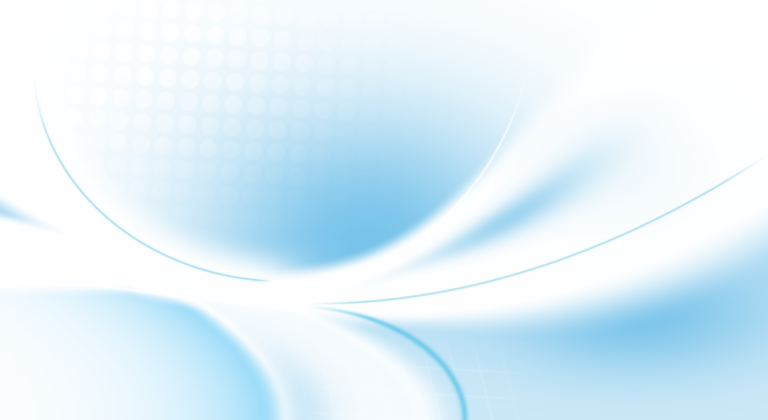
A WebGL 2 fragment shader for this background:

```glsl
#version 300 es
precision highp float;
uniform vec2 u_resolution;
out vec4 outColor;

// Colour: white minus a weighted amount of blue ink
const vec3 INK = vec3(0.54, 0.24, 0.085);
const vec3 CYAN = vec3(0.30, 0.75, 0.90);
const vec3 PAPER = vec3(0.995, 0.998, 1.0);
const float ASPECT = 1.837;

// Layout, in canvas heights
const vec2 BOWL_CENTER = vec2(0.88, 0.41);
const vec2 BOWL_SPREAD = vec2(0.42, 0.34);
const vec2 POOL_CENTER = vec2(1.52, 0.235);
const vec2 POOL_SPREAD = vec2(0.30, 0.13);
const vec2 DOT_CENTER = vec2(0.52, 0.77);
const vec2 DOT_SPREAD = vec2(0.32, 0.24);
const float DOT_PITCH = 0.054;
const float DOT_RADIUS = 0.40;
const float DOT_STRENGTH = 0.075;
const float GRID_PITCH = 0.062;
const float HAIRLINE = 0.0028;

float hash(vec2 cell) {
    vec3 q = fract(vec3(cell.xyx) * 0.1031);
    q += dot(q, q.yzx + 33.33);
    return fract((q.x + q.y) * q.z);
}

float blob(vec2 p, vec2 center, vec2 spread) {
    vec2 q = (p - center) / spread;
    return exp(-dot(q, q));
}

float bell(float d, float width) {
    return exp(-d * d / (width * width));
}

// Turns an implicit curve value into distance in canvas heights
float curveDistance(float f) {
    float slope = length(vec2(dFdx(f), dFdy(f))) * u_resolution.y;
    return f / max(slope, 0.0001);
}

float window(float x, float a, float b, float soft) {
    return smoothstep(a, a + soft, x) * (1.0 - smoothstep(b - soft, b, x));
}

float dots(vec2 p) {
    vec2 q = mat2(0.998, 0.06, -0.06, 0.998) * p / DOT_PITCH;
    float disc = 1.0 - smoothstep(DOT_RADIUS - 0.06, DOT_RADIUS + 0.06, length(fract(q) - 0.5));
    return disc * mix(0.7, 1.0, hash(floor(q)));
}

float gridLines(vec2 p) {
    vec2 q = vec2(p.x + 0.25 * p.y, p.y + 0.06 * p.x) / GRID_PITCH;
    vec2 d = (0.5 - abs(fract(q) - 0.5)) * GRID_PITCH;
    return max(bell(d.x, HAIRLINE), bell(d.y, HAIRLINE));
}

void main() {
    vec2 p = gl_FragCoord.xy / u_resolution * vec2(ASPECT, 1.0);
    float x = p.x, y = p.y;

    // Guiding curves
    vec2 bowlRadius = x < 0.68 ? vec2(0.60, 0.52) : vec2(0.60, 0.667);
    vec2 bowlMid = vec2(0.68, 0.33 + bowlRadius.y);
    float bowl = curveDistance(length((p - bowlMid) / bowlRadius) - 1.0);
    float s = x - 0.93;
    float ribbon = curveDistance(y - 0.30 - 0.5 * (s + sqrt(s * s + 0.04)));
    float swoosh = curveDistance(y - 0.252 - 0.33 * s * s);
    float leafX = 0.675 - 0.225 * pow(y / 0.29, 2.0);
    float veilX = 1.02 - 0.30 * pow(y / 0.26, 2.0);

    // Upper bowl with dotted texture
    float leftSide = mix(smoothstep(0.0, 0.10, -bowl), 1.0, smoothstep(0.58, 0.80, x));
    float rim = mix(0.035, 0.09, smoothstep(1.0, 1.45, x));
    float above = smoothstep(-0.008, rim, ribbon);
    float ink = 0.98 * blob(p, BOWL_CENTER, BOWL_SPREAD) + 0.03 * blob(p, DOT_CENTER, DOT_SPREAD);
    ink -= DOT_STRENGTH * dots(p) * blob(p, DOT_CENTER, DOT_SPREAD);
    ink *= above * leftSide;

    // Blue fold between the two white ribbons
    float t = x - 0.957;
    float fold = y - 0.355 - 0.40 * t - 0.28 * t * t;
    float foldWidth = 0.014 + 0.11 * clamp(t, 0.0, 0.5);
    ink += (1.0 - above) * 0.68 * bell(fold, foldWidth) * bell(x - 1.21, 0.19);
    ink += (1.0 - above) * 0.10 * blob(p, vec2(1.45, 0.60), vec2(0.20, 0.13));

    // Lower right pool
    float edge = mix(0.04, 0.15, smoothstep(0.9, 1.6, x));
    float below = smoothstep(-0.005, edge, -swoosh);
    float pool = 0.36 + 0.5 * y * smoothstep(0.0, 0.3, y) + 0.47 * blob(p, POOL_CENTER, POOL_SPREAD);
    ink += below * pool * smoothstep(-0.03, 0.09, x - veilX);

    // Lower left leaf and the shaded veil beside it
    float leafTop = 0.275 + 0.36 * pow(max(0.68 - x, 0.0), 2.0);
    float underLeaf = smoothstep(0.0, 0.035, min(leafTop, 0.325) - y);
    float inLeaf = leafX - x;
    float leaf = underLeaf * smoothstep(-0.015, 0.05, inLeaf) * exp(-max(inLeaf, 0.0) / 0.18);
    ink += 0.80 * leaf;
    float veil = bell(x - leafX - 0.06, 0.065) * (1.0 - smoothstep(0.03, 0.26, y));
    ink += 0.27 * veil + 0.07 * below * window(x, leafX, veilX, 0.04);

    vec3 color = PAPER - INK * clamp(ink, 0.0, 1.0);
    color = mix(color, CYAN + 0.2, 0.25 * leaf);

    // Faint floor grid
    float floorArea = window(x, 0.64, 1.32, 0.20) * (1.0 - smoothstep(0.10, 0.21, y));
    color = mix(color, PAPER, 0.16 * gridLines(p) * floorArea);

    // White glow along the crossing
    float crossing = curveDistance(y - 0.28 - 0.6 * pow(max(0.65 - x, 0.0), 2.0));
    color = mix(color, PAPER, 0.75 * bell(crossing, 0.013) * window(x, 0.18, 0.80, 0.15));
    float tail = y - mix(0.337, 0.28, smoothstep(0.0, 0.65, x));
    color = mix(color, PAPER, 0.8 * bell(tail, 0.005) * (1.0 - smoothstep(0.55, 0.75, x)));

    // Fine lines
    float bowlLine = bell(bowl, HAIRLINE) * (1.0 - smoothstep(0.62, 0.86, y));
    color = mix(color, CYAN, 0.45 * bowlLine * window(x, 0.06, 0.66, 0.05));
    color = mix(color, PAPER, 0.85 * bowlLine * smoothstep(0.70, 0.80, x));
    float sweep = curveDistance(y - 0.277 - 0.30 * pow(x - 0.75, 2.0));
    color = mix(color, CYAN - 0.05, 0.38 * bell(sweep, HAIRLINE) * window(x, 0.72, 1.85, 0.15));
    float arc = curveDistance(length((p - vec2(0.70, 0.0)) / vec2(0.412, 0.27)) - 1.0);
    float arcWidth = mix(0.004, 0.008, smoothstep(0.75, 1.05, x));
    color = mix(color, CYAN, 0.65 * bell(arc, arcWidth) * smoothstep(0.72, 0.90, x));

    outColor = vec4(clamp(color, 0.0, 1.0), 1.0);
}
```
